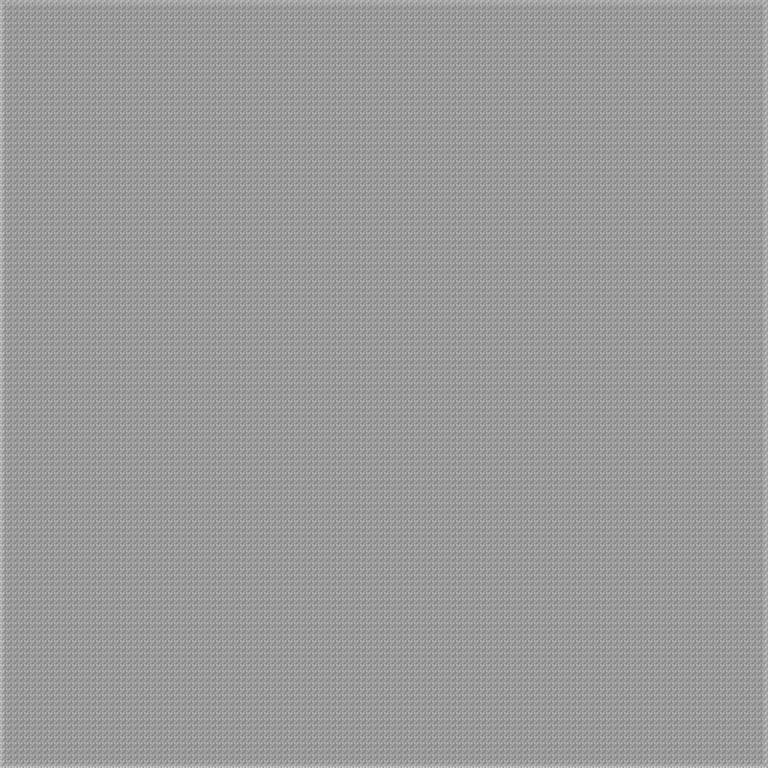
Give the GLSL for this pattern, as a Shadertoy shader.

```glsl
// Fine grey twill cloth: short dark strokes rise to the right in every cell, and
// rows of bright stitch dots run between them, over a faint checkered weave.
// Built from repeated bands in cell units, smoothed by pixel coverage.

#define REPEATS 128.0
#define THREAD 0.25
#define STROKE_HEIGHT 0.75
#define DOT_SPACING 0.5
#define GRAIN 0.04
#define RIM_LIFT 0.08
#define CLOTH_COLOR vec3(0.62)
#define GROOVE_COLOR vec3(0.50)
#define STITCH_COLOR vec3(0.73)

const float TAU = 6.2831853;

// Coverage of a band around center, repeated each period, softened over a pixel.
float band(float x, float center, float width, float period, float pixel) {
    float offset = abs(fract((x - center) / period + 0.5) - 0.5) * period;
    return clamp(0.5 + (0.5 * width - offset) / pixel, 0.0, 1.0);
}

void mainImage(out vec4 fragColor, in vec2 fragCoord) {
    float canvas = min(iResolution.x, iResolution.y);
    vec2 cell = fragCoord / canvas * REPEATS;
    float pixel = REPEATS / canvas;

    // Over-and-under weave, one thread per quarter cell
    vec2 wave = sin(TAU * cell / (2.0 * THREAD));
    vec3 color = CLOTH_COLOR + GRAIN * wave.x * wave.y;

    // Stitch row along the bottom of each cell
    float row = band(cell.y, 0.5 * THREAD, THREAD, 1.0, pixel);
    float stitch = row * band(cell.x, 0.5 * THREAD, THREAD, DOT_SPACING, pixel);

    // Diagonal strokes above the row, and a dark knot at its right end
    float strokeRows = band(cell.y, 1.0 - 0.5 * STROKE_HEIGHT, STROKE_HEIGHT, 1.0, pixel);
    float groove = strokeRows * band(cell.x - cell.y, 0.0, THREAD, 1.0, pixel);
    float knot = row * band(cell.x, 1.0 - 0.5 * THREAD, THREAD, 1.0, pixel);

    color = mix(color, GROOVE_COLOR, max(groove, knot));
    color = mix(color, STITCH_COLOR, stitch);

    // Lighter threads in the outermost cells
    vec2 edge = min(fragCoord, iResolution.xy - fragCoord) / canvas * REPEATS;
    float rim = 1.0 - smoothstep(0.25, 1.0, min(edge.x, edge.y));
    color += RIM_LIFT * rim;

    fragColor = vec4(color, 1.0);
}
```
